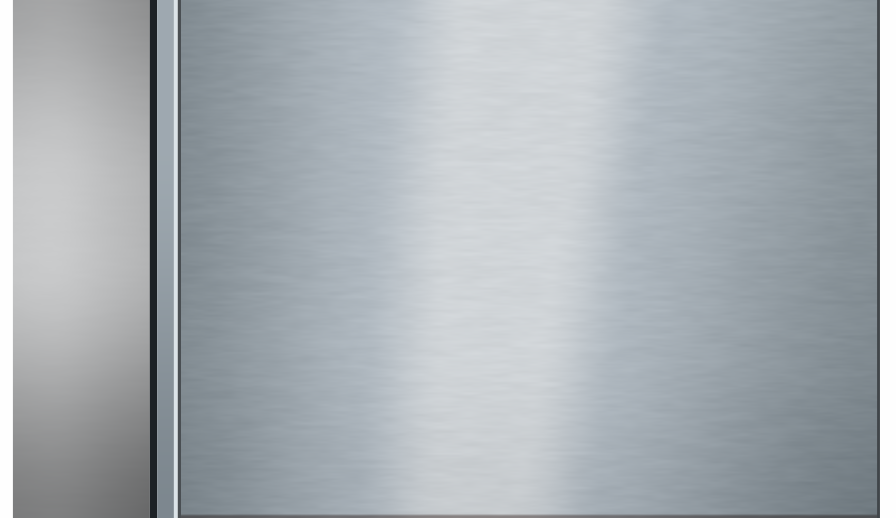
Give the GLSL for this texture, as a Shadertoy shader.

```glsl
// Brushed steel cabinet: shaded side panel, bevelled seam and a front with a soft tapering glow.
#define SIDE_LEFT 0.0143
#define SIDE_RIGHT 0.1670
#define FRONT_LEFT 0.2020
#define FRONT_RIGHT 0.9800
#define GLOW_COLOR vec3(0.815, 0.832, 0.845)
#define STEEL_DARK vec3(0.490, 0.530, 0.555)
#define STEEL_MID vec3(0.675, 0.710, 0.740)
#define SEAM_COLOR vec3(0.110, 0.130, 0.145)
#define GRAIN_SCALE vec2(65.0, 240.0)
#define GRAIN_STRENGTH 0.040

float hash(vec2 p) {
    vec3 q = fract(vec3(p.xyx) * 0.1031);
    q += dot(q, q.yzx + 33.33);
    return fract((q.x + q.y) * q.z);
}

float valueNoise(vec2 p) {
    vec2 cell = floor(p), f = fract(p);
    f = f * f * (3.0 - 2.0 * f);
    float low = mix(hash(cell), hash(cell + vec2(1, 0)), f.x);
    float high = mix(hash(cell + vec2(0, 1)), hash(cell + vec2(1, 1)), f.x);
    return mix(low, high, f.y);
}

// Horizontal fibres, stretched noise summed over three octaves
float brushedGrain(vec2 uv) {
    float sum = 0.0, weight = 0.5;
    vec2 scale = GRAIN_SCALE * 0.5;
    for (int i = 0; i < 3; i++) {
        sum += weight * (valueNoise(uv * scale + float(i) * 17.0) - 0.5);
        scale *= vec2(1.7, 1.6);
        weight *= 0.7;
    }
    return sum;
}

// Antialiased coverage of the vertical band from a to b
float band(float x, float a, float b) {
    float w = 0.5 / iResolution.x;
    return smoothstep(a - w, a + w, x) - smoothstep(b - w, b + w, x);
}

vec3 sidePanel(vec2 uv) {
    float across = (uv.x - SIDE_LEFT) / (SIDE_RIGHT - SIDE_LEFT);
    float rise = smoothstep(-0.05, 0.52, uv.y);
    float fall = smoothstep(0.62, 1.08, uv.y);
    float light = mix(0.47, 0.775, rise) - 0.16 * fall;
    light -= 0.07 * across * across;
    light += 0.025 * exp(-pow((across - 0.35) / 0.3, 2.0));
    return light * vec3(0.995, 1.0, 1.005);
}

vec3 frontPanel(vec2 uv) {
    // Both flanks brighten towards the glow
    float leftRamp = smoothstep(FRONT_LEFT - 0.06, 0.46, uv.x);
    float glowRight = mix(0.625, 0.710, uv.y);
    float rightRamp = 1.0 - smoothstep(glowRight - 0.03, 1.02, uv.x);
    vec3 leftSteel = mix(STEEL_DARK, STEEL_MID + 0.025, leftRamp);
    vec3 rightSteel = mix(STEEL_DARK + 0.02, STEEL_MID + 0.02, rightRamp);
    rightSteel += (uv.y - 0.45) * 0.09 * smoothstep(0.65, 0.9, uv.x);
    vec3 color = mix(leftSteel, rightSteel, smoothstep(0.48, 0.62, uv.x));

    // Glow with a nearly upright left side and a slanted right side
    float glowLeft = mix(0.442, 0.472, uv.y * uv.y);
    float glow = smoothstep(glowLeft - 0.045, glowLeft + 0.055, uv.x);
    glow *= 1.0 - smoothstep(glowRight - 0.055, glowRight + 0.045, uv.x);
    color = mix(color, GLOW_COLOR, glow);

    // Shaded foot
    color -= 0.035 * (1.0 - smoothstep(0.0, 0.35, uv.y));
    float foot = 1.0 - smoothstep(0.003, 0.009, uv.y);
    return mix(color, color * vec3(0.68, 0.64, 0.63), foot);
}

void mainImage(out vec4 fragColor, in vec2 fragCoord) {
    vec2 uv = fragCoord / iResolution.xy;
    float grain = brushedGrain(uv) * GRAIN_STRENGTH;
    vec3 color = vec3(0.995);

    // Large surfaces
    color = mix(color, sidePanel(uv) + grain * 0.25, band(uv.x, SIDE_LEFT, SIDE_RIGHT));
    color = mix(color, frontPanel(uv) + grain, band(uv.x, FRONT_LEFT, FRONT_RIGHT));

    // Seam: dark gap, grey bevel, bright lip and thin shadow
    vec3 bevel = mix(vec3(0.49, 0.53, 0.56), vec3(0.62, 0.66, 0.69), smoothstep(0.0, 0.75, uv.y));
    color = mix(color, SEAM_COLOR, band(uv.x, SIDE_RIGHT, 0.1755));
    color = mix(color, bevel, band(uv.x, 0.1755, 0.1940));
    color = mix(color, vec3(0.86, 0.89, 0.91), band(uv.x, 0.1940, 0.1983));
    color = mix(color, SEAM_COLOR + 0.18, band(uv.x, 0.1983, FRONT_LEFT));

    // Dark outline of the right edge
    color = mix(color, SEAM_COLOR + 0.14, band(uv.x, FRONT_RIGHT - 0.001, FRONT_RIGHT + 0.002));
    fragColor = vec4(clamp(color, 0.0, 1.0), 1.0);
}
```
